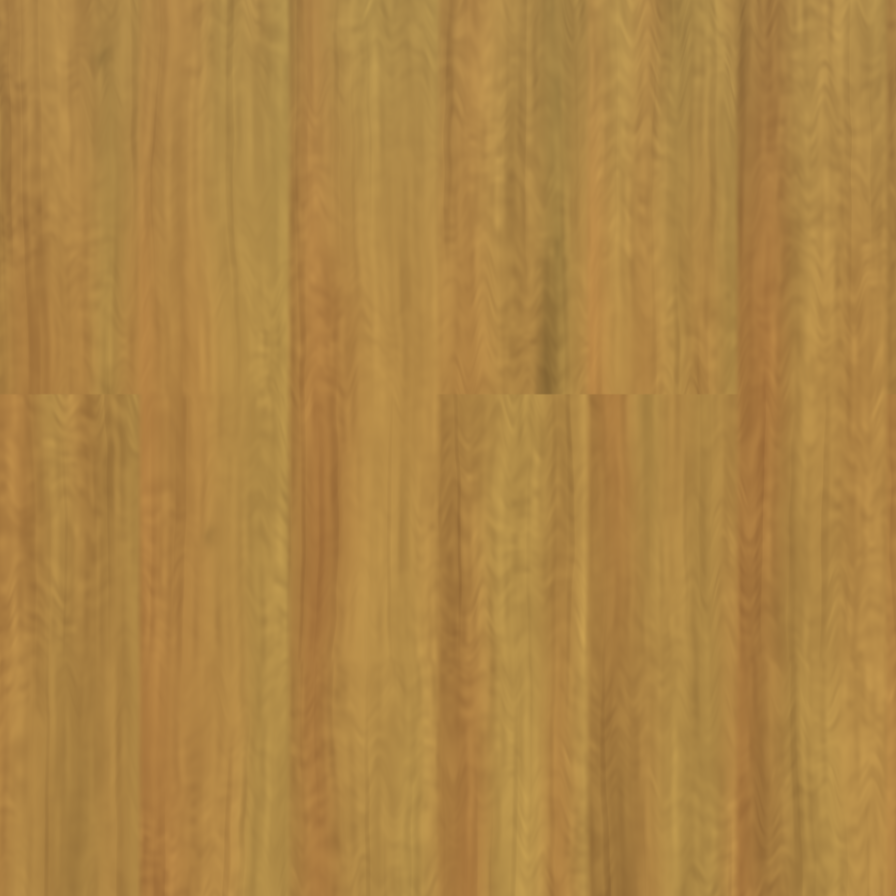
Give the GLSL for this texture, as a Shadertoy shader.

```glsl
// Warm wooden floor: six vertical columns of planks, each with one butt joint.
// Every plank blends a left and a right tone, then layers of stretched value
// noise add streaks, fine grain and cross figure; a vein and knots add wear.

const float COLUMNS = 6.0;
const float COLUMN_SHIFT = 0.0104;      // canvas units, moves the seams left
const float JOINT_HIGH = 0.560;         // joint height of two columns in three
const float JOINT_LOW = 0.262;          // joint height of every third column
const float SEAM_SOFTNESS = 0.0055;     // half width of the long plank edges
const float JOINT_SOFTNESS = 0.0014;    // half width of the butt joints
const float FAINT_SOFTNESS = 0.006;     // the same where the grain runs on
const float BROAD_AMOUNT = 0.20;
const float STREAK_AMOUNT = 0.26;
const float LINE_AMOUNT = 0.15;
const float GRAIN_AMOUNT = 0.20;
const float FIGURE_AMOUNT = 0.20;

const vec3 DARK_WOOD = vec3(0.555, 0.398, 0.205);
const vec3 LIGHT_WOOD = vec3(0.790, 0.612, 0.318);
const vec3 RED_TINT = vec3(0.016, -0.011, -0.003);
const vec3 PALE_TINT = vec3(-0.010, 0.012, 0.018);

// Tone per column: upper left, upper right, lower left, lower right.
const vec4 PLANK_TONES[6] = vec4[6](
    vec4(0.40, 0.57, 0.60, 0.45), vec4(0.53, 0.57, 0.48, 0.54),
    vec4(0.36, 0.66, 0.36, 0.63), vec4(0.53, 0.54, 0.34, 0.66),
    vec4(0.57, 0.58, 0.33, 0.58), vec4(0.37, 0.67, 0.37, 0.70));
// How far the grain jumps across the joint of each column.
const float GRAIN_JUMP[6] = float[6](7.3, 0.003, 0.003, 7.3, 7.3, 0.003);

const vec2 VEIN_FOOT = vec2(0.613, 0.560);
const vec2 KNOTS[2] = vec2[2](vec2(0.235, 0.402), vec2(0.112, 0.935));

float hash(vec2 cell) {
    uvec2 q = uvec2(ivec2(cell)) * uvec2(1597334673u, 3812015801u);
    uint n = (q.x ^ q.y) * 1597334673u;
    n = (n ^ (n >> 15)) * 2246822519u;
    return float((n ^ (n >> 13)) & 65535u) / 65535.0;
}

float noise(vec2 p) {
    vec2 i = floor(p), f = fract(p);
    f = f * f * (3.0 - 2.0 * f);
    return mix(mix(hash(i), hash(i + vec2(1, 0)), f.x),
               mix(hash(i + vec2(0, 1)), hash(i + vec2(1, 1)), f.x), f.y);
}

// Noise around zero
float snoise(vec2 p) { return noise(p) - 0.5; }

// Colour of one plank; u runs across it, y up the canvas.
vec3 plank(int column, float row, float u, float y) {
    float seed = float(column) * 13.7 + row * GRAIN_JUMP[column] + 3.0;
    float bend = 0.012 * snoise(vec2(u * 2.0 + seed, y * 5.0))
               + 0.003 * snoise(vec2(u * 5.0 + seed, y * 26.0));
    float x = u / COLUMNS + seed;
    // Staggering neighbouring fibres hides the rows of the noise grid
    vec2 q = vec2(x + bend, y + 0.05 * snoise(vec2(x * 60.0, y * 9.0)));

    vec4 tones = PLANK_TONES[column];
    vec2 sides = mix(tones.zw, tones.xy, row);
    float across = smoothstep(0.14, 0.50, u + bend * 14.0);
    float tone = mix(sides.x, sides.y, across);

    tone += BROAD_AMOUNT * snoise(vec2(q.x * 26.0, y * 1.8));
    tone += STREAK_AMOUNT * snoise(q * vec2(76.0, 3.0) + 31.0);
    tone += GRAIN_AMOUNT * snoise(q * vec2(165.0, 13.0) + 57.0);
    float line = smoothstep(0.66, 0.92, noise(q * vec2(115.0, 2.4) + 71.0));
    tone -= LINE_AMOUNT * (line - 0.12);

    // Cross figure: flecks and ripples gathered in patches
    float figured = smoothstep(0.30, 0.75, noise(q * vec2(14.0, 5.0) + 9.0));
    float fleck = snoise(q * vec2(62.0, 84.0) + 83.0)
                + 0.7 * snoise(q * vec2(135.0, 110.0) + 43.0);
    tone += FIGURE_AMOUNT * (0.35 + 0.75 * figured) * fleck;

    // Reddish and olive bands
    float red = 1.6 * snoise(q * vec2(30.0, 1.6) + 17.0) + 0.35 - 0.6 * across;
    return mix(DARK_WOOD, LIGHT_WOOD, clamp(tone, 0.0, 1.1)) + RED_TINT * red;
}

// Both planks of a column, joined end to end.
vec3 plankColumn(float index, float c, float y, float pixel) {
    int column = int(mod(index, COLUMNS));
    float joint = column % 3 == 2 ? JOINT_LOW : JOINT_HIGH;
    float soft = GRAIN_JUMP[column] > 1.0 ? JOINT_SOFTNESS : FAINT_SOFTNESS;
    soft = max(soft, 0.75 * pixel);
    float u = c - index;
    vec3 lower = plank(column, 0.0, u, y);
    vec3 upper = plank(column, 1.0, u, y);
    return mix(lower, upper, smoothstep(-soft, soft, y - joint));
}

// Darkening by the vein above its joint and by small knots.
float wear(vec2 p, float pixel) {
    float soft = max(JOINT_SOFTNESS, 0.75 * pixel);
    float rise = p.y - VEIN_FOOT.y;
    float offset = p.x - VEIN_FOOT.x - 0.022 * snoise(vec2(2.0, p.y * 7.0));
    float width = 0.011 + 0.006 * noise(vec2(5.0, p.y * 12.0));
    float vein = exp(-offset * offset / (width * width));
    vein *= smoothstep(-soft, soft, rise) * (0.07 + 0.11 * exp(-max(rise, 0.0) * 11.0));
    vein *= 0.4 + 1.2 * noise(p * vec2(130.0, 18.0));

    float knots = 0.0;
    for (int i = 0; i < 2; i++) {
        vec2 d = (p - KNOTS[i]) / vec2(0.008, 0.012);
        d.x += snoise(p * 90.0);
        knots += 0.09 * exp(-dot(d, d));
    }
    return vein + knots;
}

void mainImage(out vec4 fragColor, in vec2 fragCoord) {
    vec2 p = fragCoord / iResolution.xy;
    float pixel = 1.0 / iResolution.y;

    // Blend the two columns that meet at the nearest seam
    float c = (p.x + COLUMN_SHIFT) * COLUMNS;
    float seam = floor(c + 0.5);
    float soft = max(SEAM_SOFTNESS, 0.75 * pixel);
    float side = smoothstep(-soft, soft, (c - seam) / COLUMNS);
    vec3 color = mix(plankColumn(seam - 1.0, c, p.y, pixel),
                     plankColumn(seam, c, p.y, pixel), side);

    color *= 1.0 - wear(p, pixel);
    color += PALE_TINT * smoothstep(0.55, 1.0, p.y);
    fragColor = vec4(clamp(color, 0.0, 1.0), 1.0);
}
```
